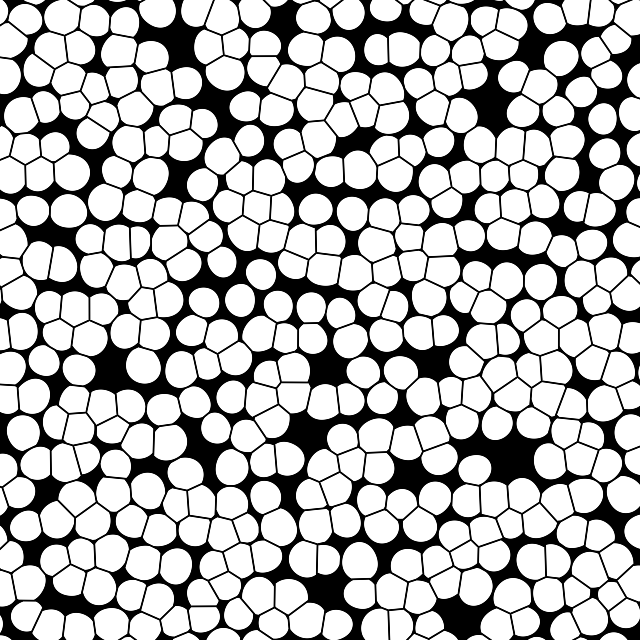
A Shadertoy shader for this pattern:

```glsl
const float GRAINS = 20.0;      // grain rows across the canvas
const float RADIUS = 0.525;     // mean grain radius, in row heights
const float RADIUS_VAR = 0.06;  // spread of the radius
const float JITTER = 0.28;      // independent displacement of each grain
const float DRIFT = 0.14;       // displacement shared with neighbours
const float OVAL = 0.05;        // two-lobed deviation from a circle
const float LUMP = 0.022;       // three-lobed deviation from a circle
const float SEAM = 0.058;       // width of the dark line between grains
const float VOIDS = 0.045;      // share of missing grains
const vec3 GRAIN_COLOR = vec3(1.0);
const vec3 GAP_COLOR = vec3(0.0);
const float TAU = 6.2831853;

vec3 hash3(vec2 cell) {
    vec3 q = fract(vec3(cell.xyx) * vec3(0.1031, 0.1030, 0.0973));
    q += dot(q, q.yxz + 33.33);
    return fract((q.xxy + q.yzz) * q.zyx);
}

// Centre (xy) and radius (z) of a grain; negative radius marks a void
vec3 grainAt(vec2 cell) {
    vec3 rnd = hash3(cell + 57.0);
    vec3 kind = hash3(cell + 311.0);
    vec2 center = cell + 0.5 + vec2(0.5 * mod(cell.y, 2.0), 0.0);
    vec2 drift = sin(center.yx * vec2(1.13, 0.97) + 1.7 * sin(center * 0.61 + 2.0));
    float angle = TAU * rnd.x;
    center += DRIFT * drift + JITTER * sqrt(rnd.y) * vec2(cos(angle), sin(angle));
    float radius = RADIUS + RADIUS_VAR * (2.0 * rnd.z - 1.0);
    return vec3(center, kind.x < VOIDS ? -1.0 : radius);
}

// Signed distance to the slightly lumpy outline of a grain
float outline(vec2 p, vec3 grain, vec2 cell) {
    vec2 d = p - grain.xy;
    vec2 phase = TAU * hash3(cell + 173.0).xy;
    float a = atan(d.y, d.x);
    float lobes = OVAL * sin(2.0 * a + phase.x) + LUMP * sin(3.0 * a + phase.y);
    return length(d) - grain.z * (1.0 + lobes);
}

float power(vec2 p, vec3 grain) {
    vec2 d = p - grain.xy;
    return dot(d, d) - grain.z * grain.z;
}

void mainImage(out vec4 fragColor, in vec2 fragCoord) {
    float scale = GRAINS / iResolution.y;
    vec2 p = fragCoord * scale;
    vec2 base = floor(p);

    // Find the grain that owns this point
    vec3 owner = vec3(0.0);
    vec2 ownerCell = base;
    float ownerPower = 1e5;
    for (int j = -2; j <= 2; j++)
    for (int i = -2; i <= 2; i++) {
        vec2 cell = base + vec2(i, j);
        vec3 grain = grainAt(cell);
        float w = power(p, grain);
        if (grain.z > 0.0 && w < ownerPower) {
            ownerPower = w;
            owner = grain;
            ownerCell = cell;
        }
    }

    // Distance to the nearest straight seam with a neighbour
    float seam = 1e5;
    for (int j = -2; j <= 2; j++)
    for (int i = -2; i <= 2; i++) {
        vec2 cell = base + vec2(i, j);
        vec3 grain = grainAt(cell);
        float span = distance(grain.xy, owner.xy);
        if (grain.z > 0.0 && cell != ownerCell)
            seam = min(seam, (power(p, grain) - ownerPower) / (2.0 * max(span, 0.01)));
    }

    // Cut the seams out of the grain and colour it
    float d = max(outline(p, owner, ownerCell), 0.5 * SEAM - seam);
    float edge = 0.5 * scale;
    float cover = 1.0 - smoothstep(-edge, edge, d);
    fragColor = vec4(mix(GAP_COLOR, GRAIN_COLOR, cover), 1.0);
}
```
